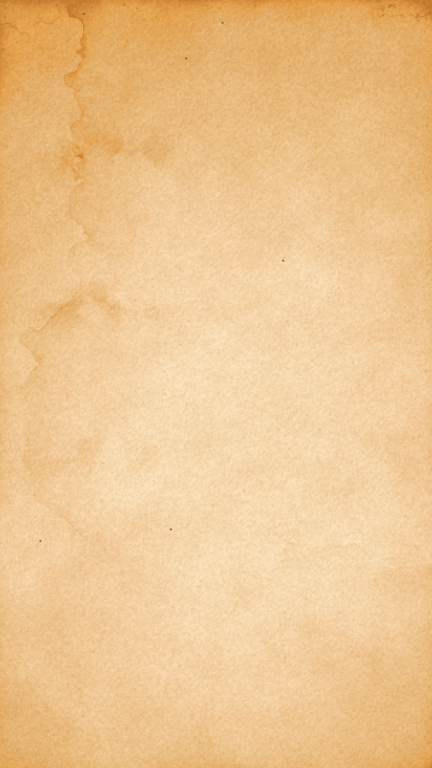
A WebGL 1 fragment shader for this texture:

```glsl
precision highp float;
// Aged parchment: an "age" value grows from the pale centre to the toasted edges.
// Mottling, ragged tide marks, smudges and cracks add to it, a colour ramp turns
// the sum into cream, tan and brown, and crisp fibre grain is laid on top.
uniform vec2 u_resolution;

#define PALE_CENTRE vec2(0.58, 0.42)
#define MOTTLE 0.40
#define BLOTCH 0.20
#define GRAIN 0.088
#define TIDE_LINE 0.26
#define TIDE_WASH 0.10
#define SMUDGE 0.36
#define CRACK 0.30
#define SPECK 0.75

float hash(vec2 p) {
  vec3 q = fract(p.xyx * vec3(0.1031, 0.1030, 0.0973));
  q += dot(q, q.yzx + 33.33);
  return fract((q.x + q.y) * q.z);
}

float noise(vec2 p) {
  vec2 i = floor(p), f = fract(p);
  f = f * f * (3.0 - 2.0 * f);
  return mix(mix(hash(i), hash(i + vec2(1, 0)), f.x),
             mix(hash(i + vec2(0, 1)), hash(i + vec2(1, 1)), f.x), f.y);
}

float fbm(vec2 p) {
  float sum = 0.0, amp = 0.5;
  for (int i = 0; i < 5; i++) {
    sum += amp * noise(p);
    p = mat2(1.6, 1.2, -1.2, 1.6) * p + 17.3;
    amp *= 0.55;
  }
  return sum / 1.055;
}

float bell(float x, float width) {
  x /= width;
  return exp(-x * x);
}

// Dried water edge: sharp at s = 0, fading to the side where s > 0
float tideMark(float s, float line) {
  float aa = 1.0 / u_resolution.x;
  float d = max(s, 0.0);
  return smoothstep(-0.002 - aa, aa, s)
       * (TIDE_LINE * line * exp(-d / 0.008) + TIDE_WASH * exp(-d / 0.08));
}

// Sparse round dots, one candidate per grid cell
float specks(vec2 p, float cells, float share, float radius) {
  vec2 id = floor(p * cells);
  vec2 centre = (id + 0.2 + 0.6 * vec2(hash(id + 5.1), hash(id + 9.7))) / cells;
  float aa = 1.0 / u_resolution.x;
  float spot = 1.0 - smoothstep(radius - aa, radius + aa, length(p - centre));
  return spot * step(1.0 - share, hash(id + 2.3));
}

// Broad tone: pale middle, darker top, thin singed rim
float baseAge(vec2 uv, float rough) {
  vec2 d = uv - PALE_CENTRE;
  float age = d.y > 0.0 ? 1.35 * pow(d.y, 1.5) : 2.1 * d.y * d.y;
  age += (d.x < 0.0 ? 0.72 : 1.3) * d.x * d.x;
  age += 0.26 * rough * exp(-(1.0 - uv.y) / 0.016);
  age += 0.12 * rough * (exp(-uv.x / 0.015) + exp(-(1.0 - uv.x) / 0.02) + exp(-uv.y / 0.015));
  return age - 0.05;
}

float waterStains(vec2 uv, vec2 p, float wobble) {
  float broken = smoothstep(0.25, 0.7, noise(p * 16.0 + 40.0));
  // Long edge running down the left side
  float x = mix(0.06, 0.17, smoothstep(0.55, 0.61, uv.y));
  x += 0.16 * (1.0 - smoothstep(0.28, 0.38, uv.y));
  float age = tideMark(uv.x - x + 0.10 * wobble, 0.2 + 0.8 * broken) * smoothstep(0.24, 0.34, uv.y);
  // Faint arcs at the lower right and lower left
  float arc = 0.305 - 2.0 * (uv.x - 0.76) * (uv.x - 0.76) - uv.y + 0.06 * wobble;
  age += 0.7 * tideMark(arc, broken) * bell(uv.x - 0.74, 0.13);
  age += 0.6 * tideMark(0.262 - uv.y + 0.04 * wobble, broken) * smoothstep(0.82, 0.92, uv.x);
  age += 0.8 * tideMark(0.13 - 0.45 * uv.x - uv.y + 0.07 * wobble, broken) * bell(uv.x, 0.14);
  return age;
}

// Repeated soft rings with blotchy rows and short stained edges beneath them
float smudges(vec2 uv, vec2 p, float wobble) {
  float blot = smoothstep(0.4, 0.66, fbm(p * 19.0 + 8.0));
  float age = 0.0;
  for (int i = 0; i < 3; i++) {
    vec2 d = uv - vec2(0.265, 0.895 - 0.195 * float(i));
    float ring = bell(length(d * vec2(1.0, 1.3)) - 0.04 + 0.05 * wobble, 0.014);
    float row = 0.2 * ring * (0.3 + blot) + blot * bell(d.y + 0.095, 0.026) * bell(d.x + 0.02, 0.14);
    row += 2.2 * tideMark(-0.1 - d.y + 0.05 * wobble, 0.8) * bell(d.x + 0.12, 0.06) * bell(d.y + 0.11, 0.03);
    age += row * (i == 2 ? 0.55 : 1.0);
  }
  return SMUDGE * age;
}

vec3 paperColour(float age) {
  vec3 c = mix(vec3(0.968, 0.86, 0.70), vec3(0.94, 0.78, 0.58), clamp((age + 0.08) * 3.6, 0.0, 1.0));
  c = mix(c, vec3(0.91, 0.73, 0.49), clamp(age * 5.0 - 1.0, 0.0, 1.0));
  c = mix(c, vec3(0.89, 0.68, 0.41), clamp(age * 5.0 - 2.0, 0.0, 1.0));
  c = mix(c, vec3(0.89, 0.63, 0.30), clamp(age * 5.0 - 3.0, 0.0, 1.0));
  return mix(c, vec3(0.78, 0.49, 0.19), clamp(age * 4.0 - 3.2, 0.0, 1.0));
}

void main() {
  vec2 uv = gl_FragCoord.xy / u_resolution, p = gl_FragCoord.xy / u_resolution.x;
  float wobble = fbm(p * 17.0) - 0.5;
  float age = baseAge(uv, 2.0 * fbm(p * 9.0 + 3.0));
  age += MOTTLE * (fbm(p * vec2(3.6, 4.2) + 21.0) - 0.5) + BLOTCH * (fbm(p * 16.0 + 71.0) - 0.5);
  age += waterStains(uv, p, wobble) + smudges(uv, p, wobble);
  // Cracks near the upper corners, hairline creases along the sides
  float ridge = abs(fbm(p * 9.0 + 60.0) - 0.5), side = smoothstep(0.25, 0.5, abs(uv.x - 0.5));
  age += CRACK * exp(-ridge / 0.01) * side * (0.25 * noise(p * 6.0) + smoothstep(0.92, 1.0, uv.y));
  age += 0.16 * specks(p, 40.0, 0.25, 0.0025);
  // Slanted fibre grain, then a few dark specks
  float grain = 0.45 * noise(vec2(p.x + p.y, 1.6 * (p.y - p.x)) * 105.0) + 0.55 * noise(p * 250.0) - 0.5;
  vec3 colour = paperColour(age) + GRAIN * grain * vec3(0.6, 1.0, 1.4);
  colour = mix(colour, vec3(0.42, 0.24, 0.09), SPECK * specks(p + 0.31, 9.0, 0.04, 0.0022));
  gl_FragColor = vec4(colour, 1.0);
}
```
